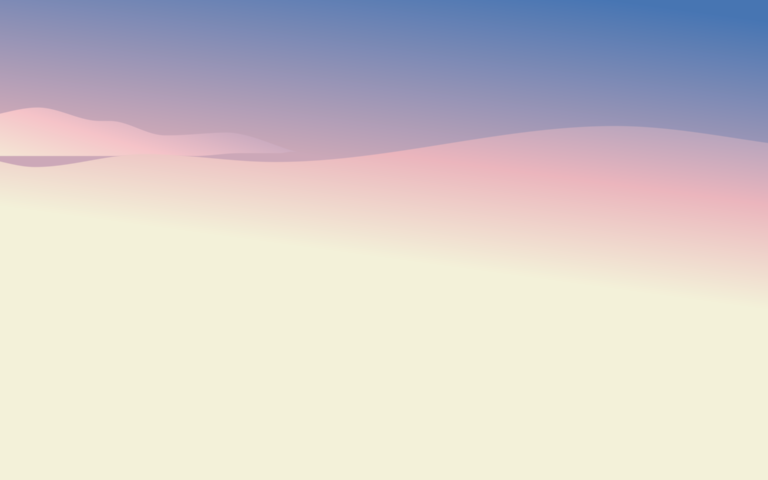
This background is drawn by a Shadertoy shader. Its source:

```glsl
const vec3 SKY_BLUE    = vec3(0.28, 0.46, 0.70);
const vec3 SKY_ROSE    = vec3(0.80, 0.66, 0.72);
const vec3 HILL_MAUVE  = vec3(0.73, 0.65, 0.74);
const vec3 HILL_PINK   = vec3(0.92, 0.71, 0.74);
const vec3 CLOUD_MAUVE = vec3(0.79, 0.67, 0.75);
const vec3 CLOUD_PINK  = vec3(0.96, 0.765, 0.785);
const vec3 CREAM       = vec3(0.953, 0.945, 0.85);

// Gradient tilt: drop in height per unit of width
const float HAZE_TILT  = 0.135;
const float CLOUD_TILT = 0.30;

// Gradient stops, measured down from the top left corner
const vec2 SKY_STOPS   = vec2(-0.17, 0.24);
const vec3 HILL_STOPS  = vec3(0.085, 0.21, 0.43);
const vec3 CLOUD_STOPS = vec3(0.125, 0.22, 0.36);

float ramp(float start, float end, float x) {
    return clamp((x - start) / (end - start), 0.0, 1.0);
}

vec3 threeStops(vec3 a, vec3 b, vec3 c, vec3 stops, float t) {
    vec3 color = mix(a, b, ramp(stops.x, stops.y, t));
    return mix(color, c, ramp(stops.y, stops.z, t));
}

// Outlines are chains of smooth rises and falls
float hillTop(float x) {
    return 0.673
        - 0.0210 * smoothstep(-0.063, 0.073, x)
        + 0.0270 * smoothstep(0.073, 0.302, x)
        - 0.0165 * smoothstep(0.302, 0.573, x)
        + 0.0750 * smoothstep(0.573, 1.281, x)
        - 0.0520 * smoothstep(1.281, 1.792, x);
}

float cloudTop(float x) {
    return 0.754
        + 0.022 * smoothstep(-0.063, 0.079, x)
        - 0.028 * smoothstep(0.079, 0.208, x)
        - 0.030 * smoothstep(0.229, 0.344, x)
        + 0.006 * smoothstep(0.350, 0.479, x)
        - 0.048 * smoothstep(0.469, 0.667, x);
}

float cloudBase(float x) {
    return 0.675
        + 0.006 * smoothstep(0.406, 0.500, x)
        + 0.003 * smoothstep(0.583, 0.608, x);
}

// Soft coverage of the area below an outline
float below(float height, float y) {
    float pixel = 1.0 / iResolution.y;
    return smoothstep(-pixel, pixel, height - y);
}

void mainImage(out vec4 fragColor, in vec2 fragCoord) {
    vec2 p = fragCoord / iResolution.y;
    float hazeDepth = 1.0 - p.y - HAZE_TILT * p.x;
    float cloudDepth = 1.0 - p.y - CLOUD_TILT * p.x;

    // Sky
    vec3 color = mix(SKY_BLUE, SKY_ROSE, ramp(SKY_STOPS.x, SKY_STOPS.y, hazeDepth));

    // Cloud bank
    vec3 cloud = threeStops(CLOUD_MAUVE, CLOUD_PINK, CREAM, CLOUD_STOPS, cloudDepth);
    float cloudMask = below(cloudTop(p.x), p.y) * (1.0 - below(cloudBase(p.x), p.y));
    color = mix(color, cloud, cloudMask);

    // Foreground hill
    vec3 hill = threeStops(HILL_MAUVE, HILL_PINK, CREAM, HILL_STOPS, hazeDepth);
    color = mix(color, hill, below(hillTop(p.x), p.y));

    fragColor = vec4(color, 1.0);
}
```
